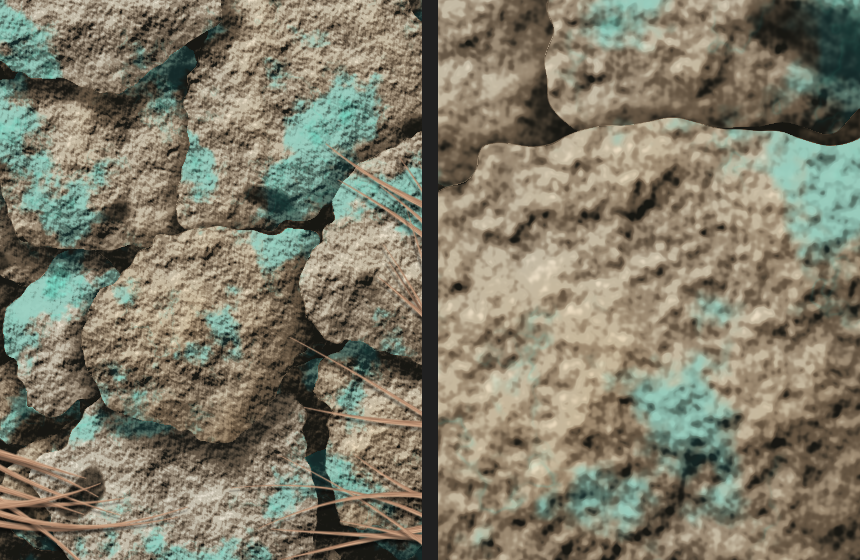
Left: the whole. Right: its middle third, enlarged.
Reproduce this texture procedurally as a WebGL 1 fragment shader.

```glsl
precision highp float;
// Heaped rough stones with green copper crusts, dark gaps and dry straw.
uniform vec2 u_resolution;

const vec3 GAP = vec3(0.09, 0.09, 0.075);
const vec3 UMBER = vec3(0.39, 0.34, 0.28);
const vec3 TAN = vec3(0.60, 0.55, 0.48);
const vec3 PALE = vec3(0.76, 0.74, 0.68);
const vec3 GLINT = vec3(0.90, 0.88, 0.83);
const vec3 DEEP_TEAL = vec3(0.08, 0.17, 0.17);
const vec3 MID_TEAL = vec3(0.33, 0.46, 0.42);
const vec3 LIGHT_TEAL = vec3(0.51, 0.72, 0.67);
const vec3 TURQUOISE = vec3(0.27, 0.72, 0.64);
const vec3 STRAW_DARK = vec3(0.52, 0.36, 0.27);
const vec3 STRAW_LIGHT = vec3(0.87, 0.71, 0.58);
const vec2 LIGHT_DIR = vec2(-0.45, 0.89);
const int STONES = 26;
const int FACETS = 6;
const int BLADES = 27;
const float SMALL_STONE = 0.10;
const float LARGE_STONE = 0.225;
const float RELIEF = 2.3;
const float COPPER_LEVEL = 0.17;

vec2 hash2(vec2 p) {
  vec3 q = fract(p.xyx * vec3(0.1031, 0.1030, 0.0973));
  q += dot(q, q.yzx + 33.33);
  return fract((q.xx + q.yz) * q.zy);
}

float corner(vec2 cell, vec2 f, vec2 o) {
  return dot(hash2(cell + o + 100.0) * 2.0 - 1.0, f - o);
}

float gradientNoise(vec2 p) {
  vec2 c = floor(p), f = fract(p), e = vec2(0.0, 1.0);
  vec2 u = f * f * f * (f * (f * 6.0 - 15.0) + 10.0);
  return 1.4 * mix(mix(corner(c, f, e.xx), corner(c, f, e.yx), u.x),
                   mix(corner(c, f, e.xy), corner(c, f, e.yy), u.x), u.y);
}

float fbm(vec2 p) {
  float sum = 0.0, amp = 0.8;
  for (int i = 0; i < 6; i++) {
    sum += amp * gradientNoise(p);
    p = mat2(1.6, 1.2, -1.2, 1.6) * p + 7.3;
    amp *= 0.6;
  }
  return sum;
}

float inside(float d, float soft) { return 1.0 - smoothstep(-soft, soft, d); }

// Faceted outline: xy is the outward normal, z the signed distance
vec3 stoneShape(vec2 p, float radius, float seed) {
  vec3 shape = vec3(0.0, 0.0, -1.0);
  for (int k = 0; k < FACETS; k++) {
    vec2 r = hash2(vec2(seed, float(k) * 3.7 + 1.0));
    float a = (float(k) + 0.7 * r.x) * 6.2832 / float(FACETS) + seed;
    vec2 n = vec2(cos(a), sin(a));
    float d = dot(p, n) - radius * (0.72 + 0.4 * r.y);
    float t = clamp(0.5 + (d - shape.z) / 0.07, 0.0, 1.0);
    shape = mix(shape, vec3(n, d), t) + vec3(0.0, 0.0, 0.035 * t * (1.0 - t));
  }
  return shape;
}

vec3 ramp(float v, vec3 a, vec3 b, vec3 c, vec3 d) {
  vec3 col = mix(mix(a, b, smoothstep(0.02, 0.32, v)), c, smoothstep(0.30, 0.56, v));
  return mix(col, d, smoothstep(0.54, 0.80, v));
}

// Curved straw blades entering from the sides in three tufts
vec3 addStraw(vec3 col, vec2 p, float aspect, float soft) {
  for (int i = 0; i < BLADES; i++) {
    float n = float(i), tuft = mod(n, 3.0);
    vec2 r = hash2(vec2(n, 71.0)), t = hash2(vec2(n, 97.0));
    vec3 start = tuft < 0.5 ? vec3(aspect + 0.03, 0.13, 2.9)
               : tuft < 1.5 ? vec3(-0.03, 0.20, -0.55) : vec3(aspect + 0.04, 0.50, 2.4);
    start.yz += (r - 0.5) * vec2(0.26, 1.1);
    float len = (tuft > 1.5 ? 0.19 : 0.29) * (0.5 + 0.8 * t.x);
    vec2 along = vec2(cos(start.z), sin(start.z)), d = p - start.xy;
    vec2 b = vec2(dot(d, along), dot(d, vec2(-along.y, along.x)));
    b.y += (t.y - 0.5) * 2.2 * b.x * b.x;
    float width = (0.0025 + 0.0045 * r.y) * clamp(1.1 - b.x / len, 0.0, 1.0);
    float ends = max(-b.x, b.x - len);
    float under = max(abs(b.y + 0.007 * sign(along.x)) - width, ends);
    col *= 1.0 - 0.4 * inside(under, 0.004);
    float sheen = 0.6 + 0.3 * b.y / (width + 0.001) + 0.35 * gradientNoise(b * vec2(30.0, 400.0) + n);
    vec3 straw = mix(STRAW_DARK, STRAW_LIGHT, clamp(sheen, 0.0, 1.0));
    col = mix(col, straw, inside(max(abs(b.y) - width, ends), soft));
  }
  return col;
}

void main() {
  vec2 p = gl_FragCoord.xy / u_resolution.y;
  float aspect = u_resolution.x / u_resolution.y, soft = 1.2 / u_resolution.y;

  // Stones, small ones beneath large ones, each shading those below
  vec2 warp = 0.035 * vec2(gradientNoise(p * 7.0), gradientNoise(p * 7.0 + 31.0))
            + 0.010 * vec2(gradientNoise(p * 32.0), gradientNoise(p * 32.0 + 17.0));
  float light = 0.22, seed = 0.0, rim = 0.0, warmth = 0.5;
  for (int i = 0; i < STONES; i++) {
    float n = float(i);
    vec2 r = hash2(vec2(n, 5.0));
    vec2 center = fract(vec2(0.7549, 0.5698) * n + vec2(0.12, 0.31));
    center = (center * 1.1 - 0.05) * vec2(aspect, 1.0);
    float radius = mix(SMALL_STONE, LARGE_STONE, smoothstep(0.55, 0.8, n / float(STONES)));
    vec3 s = stoneShape(p + warp - center, radius * (0.85 + 0.3 * r.x), n + 2.0);
    float facing = dot(s.xy, LIGHT_DIR), bevel = smoothstep(-0.13, 0.0, s.z);
    float shadow = mix(0.22, 1.0, smoothstep(-0.005, 0.055, s.z + 0.025 * facing));
    float lit = 0.67 + (0.20 * facing - 0.08) * bevel - 0.15 * r.y;
    vec3 surface = vec3(lit, bevel, r.y);
    surface = mix(vec3(light * shadow, rim, warmth), surface, inside(s.z, soft));
    light = surface.x; rim = surface.y; warmth = surface.z;
    if (s.z < 0.0) seed = n + 1.0;
  }

  // Rough relief, cavities and grit
  vec2 q = p + seed * vec2(3.17, 1.73);
  float height = fbm(q * 9.0), slope = height - fbm((q + LIGHT_DIR * 0.005) * 9.0);
  float exposure = smoothstep(0.05, 0.6, light);
  float v = light + (RELIEF * slope + 0.17 * height) * mix(0.3, 1.0, exposure);
  v += 0.14 * gradientNoise(q * 170.0) * exposure;
  v *= 1.0 - 0.75 * smoothstep(0.44, 0.56, gradientNoise(q * 8.0 + 40.0) + 0.12 * height);

  // Bare rock, then copper crust and bright veins
  vec3 rock = mix(ramp(v, GAP, UMBER, TAN, PALE), GLINT, smoothstep(0.85, 1.2, v));
  rock *= mix(vec3(1.0), vec3(1.03, 0.96, 0.86), warmth * (0.6 + 0.4 * height));
  float patchy = fbm(q * 4.5 + 60.0) + 0.10 * rim;
  float copper = smoothstep(COPPER_LEVEL, COPPER_LEVEL + 0.22, patchy + 0.12 * slope);
  float vein = inside(abs(fbm(q * 5.0 + 90.0)), 0.07) * smoothstep(-0.05, 0.2, patchy);
  vec3 crust = ramp(v, DEEP_TEAL, MID_TEAL, LIGHT_TEAL, LIGHT_TEAL * 1.12);
  crust = mix(crust, TURQUOISE * (0.45 + 0.8 * v), 0.6 * max(vein, smoothstep(0.5, 0.8, patchy)));
  vec3 col = mix(rock, crust, max(copper * 0.88, vein * 0.65));
  gl_FragColor = vec4(clamp(addStraw(col, p, aspect, soft), 0.0, 1.0), 1.0);
}
```
